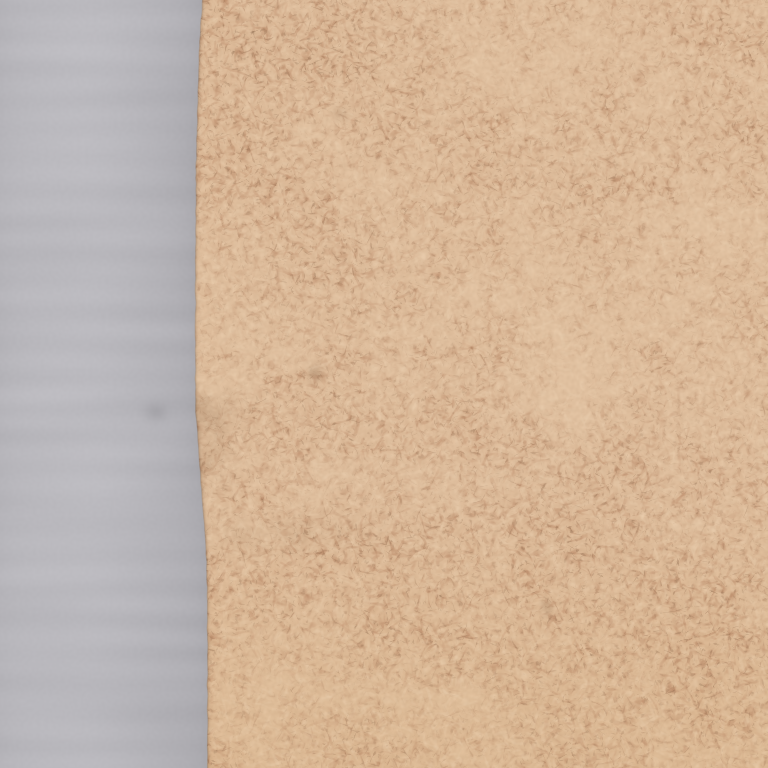
Give the GLSL for this texture, as a Shadertoy shader.

```glsl
#define PAPER vec3(0.870, 0.742, 0.612)
#define RUST vec3(0.700, 0.500, 0.370)
#define UMBER vec3(0.560, 0.430, 0.320)
#define CREAM vec3(0.925, 0.825, 0.705)
#define BACKDROP vec3(0.735, 0.730, 0.750)
#define RIB_COUNT 25.0
#define RIB_DEPTH 0.009
#define FLECK_SCALE 62.0
#define FLECK_STRENGTH 0.34
#define FIBRE_LAYERS 4

vec2 gradientAt(ivec2 cell) {
    uint h = uint(cell.x) * 1597334677u ^ uint(cell.y) * 3812015801u;
    h = (h ^ (h >> 15)) * 2246822519u;
    h ^= h >> 13;
    float angle = float(h & 65535u) * 6.28319 / 65536.0;
    return vec2(cos(angle), sin(angle));
}

float gradientNoise(vec2 p) {
    ivec2 i = ivec2(floor(p));
    vec2 f = fract(p);
    vec2 u = f * f * f * (f * (f * 6.0 - 15.0) + 10.0);
    float a = dot(gradientAt(i), f);
    float b = dot(gradientAt(i + ivec2(1, 0)), f - vec2(1, 0));
    float c = dot(gradientAt(i + ivec2(0, 1)), f - vec2(0, 1));
    float d = dot(gradientAt(i + ivec2(1, 1)), f - vec2(1, 1));
    return mix(mix(a, b, u.x), mix(c, d, u.x), u.y);
}

float fbm(vec2 p) {
    float sum = 0.0, gain = 1.0;
    for (int i = 0; i < 4; i++) {
        sum += gain * gradientNoise(p);
        p = mat2(1.6, 1.2, -1.2, 1.6) * p + 7.3;
        gain *= 0.55;
    }
    return sum;
}

float spot(vec2 p, vec2 center, vec2 radius) {
    vec2 d = (p - center) / radius;
    return exp(-dot(d, d));
}

// Left border of the sheet as a function of height
float sheetEdge(float y) {
    float x = mix(0.270, 0.2545, smoothstep(0.22, 0.50, y));
    x += 0.009 * pow(max((y - 0.6) / 0.4, 0.0), 3.0);
    return x + 0.0012 * gradientNoise(vec2(y * 70.0, 3.5));
}

vec3 backdrop(vec2 uv, float edgeDistance) {
    float wobble = 0.25 * gradientNoise(vec2(uv.x * 3.0, uv.y * 9.0));
    float rib = sin(6.28319 * (uv.y * RIB_COUNT + wobble));
    float ribFade = 0.65 + 0.7 * gradientNoise(uv * vec2(5.0, 8.0) + 4.0);
    vec3 col = BACKDROP + RIB_DEPTH * rib * ribFade;
    col += 0.020 * gradientNoise(uv * vec2(4.0, 22.0) + 9.0);
    col += 0.012 * gradientNoise(uv * 6.0 + 31.0);

    // Soft shade toward the sheet and the left border
    col -= 0.035 * smoothstep(0.10, 0.25, uv.x);
    col -= 0.035 * exp(edgeDistance * 45.0);
    col -= 0.025 * exp(-uv.x * 30.0);
    col -= 0.05 * spot(uv, vec2(0.203, 0.463), vec2(0.014, 0.012));
    return col + 0.008 * gradientNoise(uv * 190.0);
}

vec3 paper(vec2 uv, float edgeDistance) {
    float cloud = fbm(uv * 6.0 + 12.0);
    float mottle = fbm(uv * 27.0 + 40.0);

    // Broad tone, denser fibres at the upper left and lower right
    float density = 0.55 + 0.55 * cloud + 0.5 * mottle;
    density += 0.30 * spot(uv, vec2(0.36, 0.90), vec2(0.12, 0.15));
    density += 0.22 * spot(uv, vec2(0.75, 0.22), vec2(0.25, 0.15));
    density -= 0.20 * spot(uv, vec2(0.80, 0.62), vec2(0.22, 0.20));
    density = clamp(density, 0.0, 1.3);
    vec3 col = PAPER - vec3(0.022, 0.034, 0.038) * (density - 0.35);
    col -= vec3(0.008, 0.014, 0.028) * (1.0 - smoothstep(0.0, 0.4, uv.y));

    // Short fibres crossing in several directions
    vec2 bend = 0.004 * vec2(gradientNoise(uv * 45.0), gradientNoise(uv * 45.0 + 17.0));
    for (int i = 0; i < FIBRE_LAYERS; i++) {
        float k = float(i);
        float angle = 0.35 + k * 0.83;
        mat2 turn = mat2(cos(angle), sin(angle), -sin(angle), cos(angle));
        vec2 q = turn * (uv + bend) * FLECK_SCALE * vec2(1.0, 2.3) + k * 23.7;
        float n = gradientNoise(q);
        float fine = gradientNoise(q * 1.9 + 51.0);
        float rust = smoothstep(0.12, 0.52, n + 0.25 * fine);
        float dark = smoothstep(0.30, 0.55, fine + 0.2 * n);
        float pale = smoothstep(0.15, 0.55, -n);
        col = mix(col, RUST, rust * density * FLECK_STRENGTH);
        col = mix(col, UMBER, dark * density * FLECK_STRENGTH * 0.8);
        col = mix(col, CREAM, pale * 0.22);
    }
    col += 0.026 * gradientNoise(uv * 175.0 + 5.0);

    // Stain, faint crease and isolated knots
    float rough = 0.7 + 0.8 * mottle;
    float stain = spot(uv, vec2(0.265, 0.465), vec2(0.040, 0.025));
    stain += 0.6 * spot(uv, vec2(0.265, 0.405), vec2(0.035, 0.045));
    stain += 0.35 * spot(uv, vec2(0.35, 0.305), vec2(0.12, 0.022));
    col -= vec3(0.085, 0.085, 0.080) * stain * rough;
    float knots = spot(uv, vec2(0.410, 0.515), vec2(0.010, 0.012));
    knots += spot(uv, vec2(0.712, 0.210), vec2(0.007, 0.010));
    knots += 0.7 * spot(uv, vec2(0.443, 0.850), vec2(0.010, 0.008));
    col = mix(col, UMBER, 0.35 * clamp(knots * rough, 0.0, 1.0));

    // Darkened cut rim
    return col - vec3(0.20, 0.19, 0.17) * exp(-max(edgeDistance, 0.0) * 600.0);
}

void mainImage(out vec4 fragColor, in vec2 fragCoord) {
    vec2 uv = fragCoord / iResolution.xy;
    float edgeDistance = uv.x - sheetEdge(uv.y);
    float pixel = 1.0 / iResolution.x;
    float cover = smoothstep(-pixel, pixel, edgeDistance);
    vec3 col = mix(backdrop(uv, min(edgeDistance, 0.0)), paper(uv, edgeDistance), cover);
    fragColor = vec4(clamp(col, 0.0, 1.0), 1.0);
}
```
